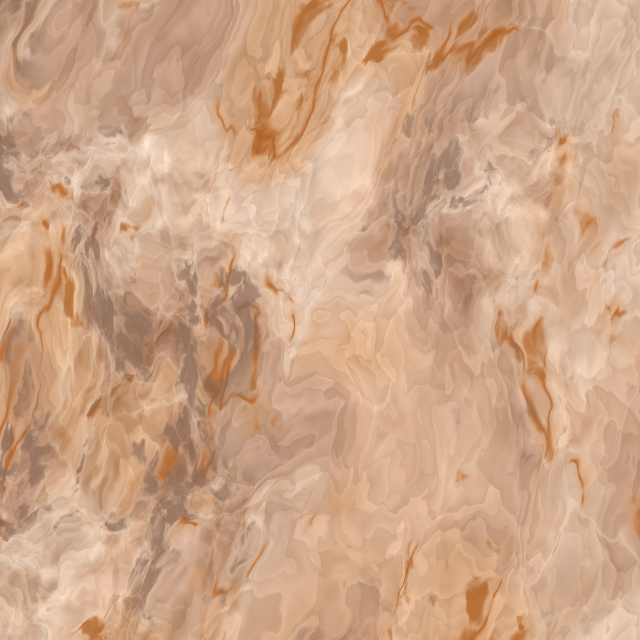
Give the GLSL for this texture, as a three.js fragment shader.

```glsl
varying vec2 vUv;

vec2 hash2(vec2 cell) {
  vec3 q = fract(cell.xyx * vec3(0.1031, 0.1030, 0.0973));
  q += dot(q, q.yzx + 33.33);
  return fract((q.xx + q.yz) * q.zy);
}

// Cellular noise with the random cell values blended smoothly
float cloud(vec2 p) {
  vec2 cell = floor(p), f = fract(p);
  float sum = 0.0, total = 0.0;
  for (int y = -1; y <= 1; y++)
    for (int x = -1; x <= 1; x++) {
      vec2 offset = vec2(float(x), float(y));
      vec2 h = hash2(cell + offset);
      vec2 d = offset + 0.1 + 0.8 * h - f;
      float weight = exp(-5.0 * dot(d, d));
      sum += weight * fract(h.x * 7.3 + h.y * 11.7);
      total += weight;
    }
  return sum / total;
}

float layers(vec2 p) {
  float sum = 0.0, amplitude = 0.516;
  for (int i = 0; i < 5; i++) {
    sum += amplitude * cloud(p);
    p = mat2(1.6, 1.2, -1.2, 1.6) * p + 17.3;
    amplitude *= 0.5;
  }
  return sum;
}

// Broken crystal plates: x = distance to the border, y = shade of the plate
vec2 plates(vec2 p) {
  vec2 cell = floor(p), f = fract(p);
  float nearest = 9.0, second = 9.0, shade = 0.0;
  for (int y = -1; y <= 1; y++)
    for (int x = -1; x <= 1; x++) {
      vec2 offset = vec2(float(x), float(y));
      vec2 h = hash2(cell + offset);
      float d = length(offset + h - f);
      if (d < nearest) {
        second = nearest;
        nearest = d;
        shade = fract(h.x * 5.1 + h.y * 9.7);
      } else second = min(second, d);
    }
  return vec2(second - nearest, shade);
}

// Line where a noise field crosses its middle value
float ridge(float field, float width) {
  return 1.0 - smoothstep(0.0, width, abs(field - 0.5));
}

// Slow rise ending in a quick, smoothed drop
float ledge(float field) {
  float rise = fract(field);
  return rise * (1.0 - smoothstep(0.9, 1.0, rise)) - 0.43;
}

void main() {
  // Steep, slightly tilted flow, bent by sines and noise
  vec2 flow = mat2(0.97, 0.22, -0.22, 0.97) * vUv * vec2(1.0, 0.6) + 3.0;
  flow += 0.015 * sin(flow.yx * vec2(13.0, 9.0) + vec2(1.0, 4.0));
  vec2 drift = vec2(layers(flow * 5.0), layers(flow * 5.0 + 41.0)) - 0.5;
  vec2 p = flow + 0.17 * drift;

  // Busy, crumbled zones gather toward the left
  float busy = smoothstep(0.42, 0.62, layers(flow * 3.5 + 23.0) + 0.25 * (0.5 - vUv.x));
  float crumbs = layers(p * 26.0 + 5.0);
  float grit = layers(p * 48.0 + 9.0);

  // Clouded body colour
  float warm = layers(p * 6.0 + 61.0);
  float dusk = layers(p * 7.0 + 87.0);
  vec3 color = mix(vec3(0.84, 0.68, 0.56), vec3(0.86, 0.74, 0.65),
                   smoothstep(0.38, 0.62, layers(p * 5.0)));
  color = mix(color, vec3(0.82, 0.62, 0.45), 0.65 * smoothstep(0.48, 0.68, warm));
  color = mix(color, vec3(0.74, 0.58, 0.48), 0.7 * smoothstep(0.50, 0.68, dusk));

  // Translucent sheets and plates with pale rims
  float sheet = layers(p * vec2(7.0, 6.0) + 73.0);
  color += 0.08 * ledge(sheet * 8.0) + 0.05 * ledge(dusk * 11.0 + 0.3);
  vec2 large = plates(p * 8.0 + 12.0);
  vec2 small = plates(p * 22.0 + 31.0);
  color += 0.07 * (large.y - 0.5) * smoothstep(0.0, 0.06, large.x);
  color += 0.08 * (small.y - 0.5) * smoothstep(0.0, 0.12, small.x) * (0.25 + 0.75 * busy);
  float rims = exp(-38.0 * large.x) * smoothstep(0.40, 0.58, sheet)
             + 0.6 * exp(-18.0 * small.x) * busy
             + 0.7 * ridge(sheet, 0.014) * smoothstep(0.60, 0.45, warm);
  color = mix(color, vec3(0.91, 0.81, 0.71), 0.5 * clamp(rims, 0.0, 1.0));

  // Fine mineral grain
  color += ((crumbs - 0.5) * (0.07 + 0.22 * busy) + (grit - 0.5) * (0.04 + 0.20 * busy))
         * vec3(0.8, 1.0, 1.1);

  // Ochre halos around thin, broken rust veins
  float vein = layers(p * vec2(5.0, 3.0) + 107.0);
  float stain = smoothstep(0.49, 0.62, 0.5 * warm + 0.5 * crumbs + 0.04 * busy);
  color = mix(color, vec3(0.80, 0.57, 0.38), 0.55 * ridge(vein, 0.07) * stain);
  color = mix(color, vec3(0.70, 0.40, 0.18), 0.85 * ridge(vein, 0.02) * stain);
  float rust = smoothstep(0.63, 0.72, 0.45 * warm + 0.35 * crumbs + 0.2 * grit);
  color = mix(color, vec3(0.68, 0.38, 0.15), 0.8 * rust);

  // Brown specks in the crumbled zones
  float specks = smoothstep(0.58, 0.70, 0.5 * dusk + 0.5 * grit);
  color = mix(color, vec3(0.52, 0.39, 0.32), 0.7 * specks * busy);

  gl_FragColor = vec4(color, 1.0);
}
```
